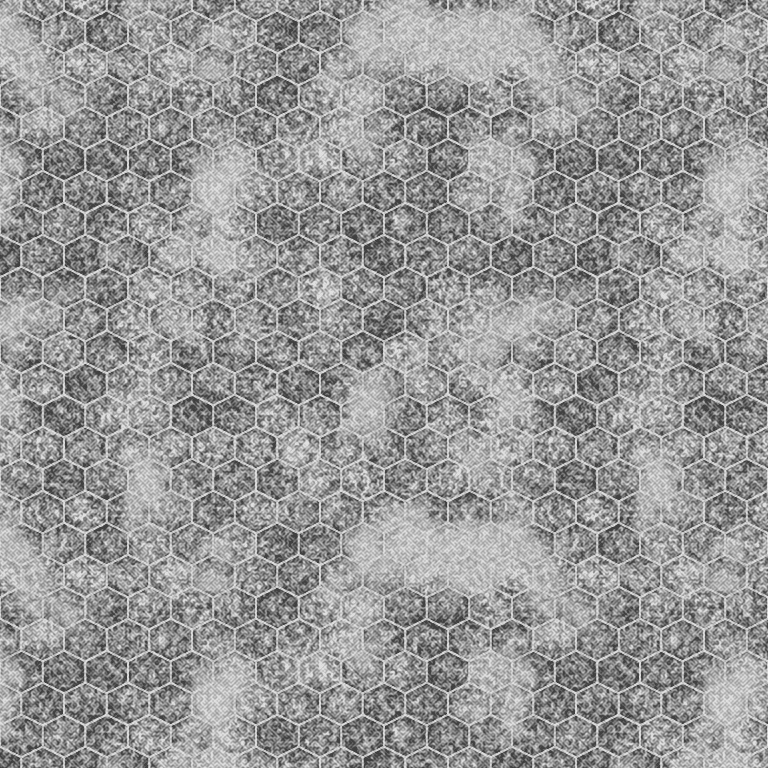
Give the GLSL for this pattern, as a WebGL 2 fragment shader.

```glsl
#version 300 es
precision highp float;
// Worn grey hexagon mesh, 18 cells across and 24 rows, with grainy cells and pale haze.

uniform vec2 u_resolution;
out vec4 fragColor;

const float TILE = 12.0; // wear repeats every 12 cell widths

float hash(vec2 p) {
    uvec2 q = uvec2(p + 0.5);
    uint h = q.x * 1597334677u ^ q.y * 3812015801u;
    h = (h ^ (h >> 15)) * 2246822519u;
    h = (h ^ (h >> 13)) * 3266489917u;
    return float((h ^ (h >> 16)) >> 8) / 16777216.0;
}

// Value noise with a given number of lattice steps per tile
float noise(vec2 p, float steps) {
    vec2 q = p * steps / TILE;
    vec2 i = floor(q), f = fract(q);
    f = f * f * (3.0 - 2.0 * f);
    vec2 a = mod(i, steps), b = mod(i + 1.0, steps);
    return mix(mix(hash(a + steps), hash(vec2(b.x, a.y) + steps), f.x),
               mix(hash(vec2(a.x, b.y) + steps), hash(b + steps), f.x), f.y);
}

float clouds(vec2 p) {
    float sum = 0.0, weight = 0.42;
    for (float steps = 7.0; steps < 60.0; steps *= 2.0) {
        sum += weight * noise(p, steps);
        weight *= 0.62;
    }
    return sum;
}

// 1 on the border of a hexagon as tall as it is wide
float hexMetric(vec2 d) {
    d = abs(d);
    return max(2.0 * d.x, d.x + 2.0 * d.y);
}

void main() {
    vec2 p = gl_FragCoord.xy / u_resolution * 18.0;
    float pixel = 18.0 / min(u_resolution.x, u_resolution.y);

    // Nearest centre of two interleaved grids
    vec2 pitch = vec2(1.0, 1.5);
    vec2 centerA = floor(p / pitch + 0.5) * pitch;
    vec2 centerB = (floor(p / pitch) + 0.5) * pitch;
    vec2 center = hexMetric(p - centerA) < hexMetric(p - centerB) ? centerA : centerB;
    vec2 d = abs(p - center);
    float edge = min(0.5 - d.x, (1.0 - d.x - 2.0 * d.y) / sqrt(5.0));

    // Two sizes of grain
    float grain = noise(p, 256.0) - 0.5;
    float speckle = noise(p, 150.0) - 0.5;

    // Cell tone, darker toward the rim
    float cloud = clouds(p);
    float cellTone = 0.62 + 0.14 * (hash(mod(center, TILE) * 4.0) - 0.5);
    cellTone += 0.5 * (cloud - 0.46) - 0.11 * (1.0 - smoothstep(0.05, 0.2, edge));
    cellTone += 0.46 * grain + 0.36 * speckle;

    // Haze bleaches patches of the mesh
    float haze = smoothstep(0.40, 0.66, cloud);
    float tone = mix(cellTone, 0.76 + 0.12 * grain, 0.75 * haze);

    // Pale seams between the cells
    float seam = 1.0 - smoothstep(0.025 - 0.5 * pixel, 0.025 + 0.5 * pixel, edge);
    tone = mix(tone, 0.84 + 0.12 * grain, (0.92 - 0.3 * haze) * seam);

    // Fine woven checker over everything
    vec2 weave = sin(p * 256.0 / TILE * 3.14159);
    tone += 0.09 * weave.x * weave.y;

    fragColor = vec4(vec3(clamp(tone, 0.25, 0.88)), 1.0);
}
```
